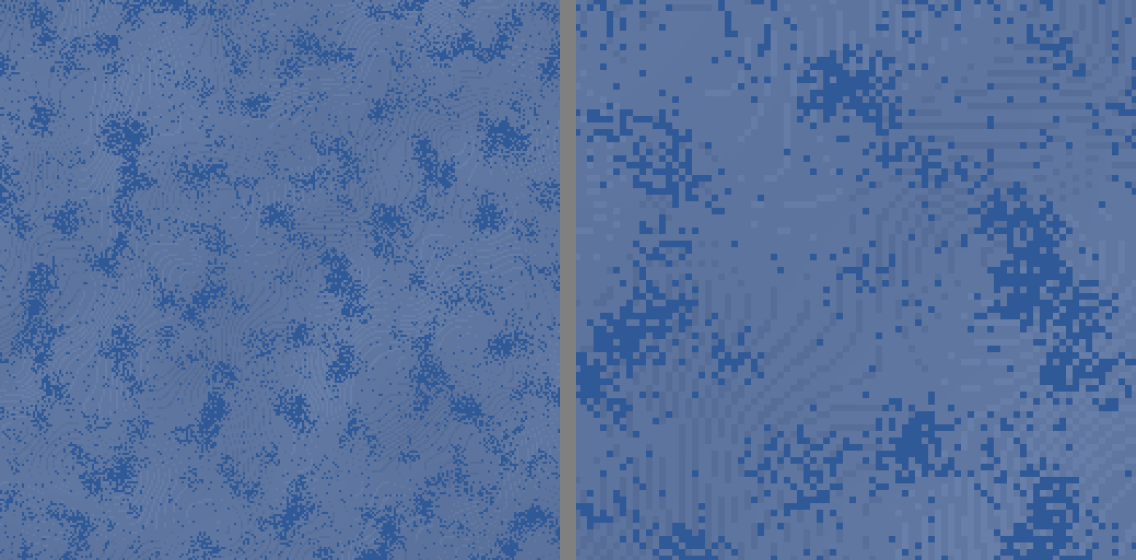
Left: the whole. Right: its middle third, enlarged.
A WebGL 1 fragment shader for this texture:

```glsl
precision highp float;
// Muted blue ground speckled with square dark blue grains that gather in soft
// clumps, over faint embossed contour lines. Clump density and relief are both
// gradient noise, evaluated once per cell of a fine grid.

uniform vec2 u_resolution;

const vec3 GROUND_COLOR = vec3(0.372, 0.463, 0.630);
const vec3 GRAIN_COLOR = vec3(0.190, 0.350, 0.595);

const float GRID_CELLS = 256.0;      // grains across the canvas
const float CLUMP_FREQUENCY = 13.0;
const float CLUMP_LOW = -0.08;       // noise level where clumps begin
const float CLUMP_HIGH = 0.60;       // noise level of the densest cores
const float STRAY_DENSITY = 0.03;    // grains outside the clumps
const float CORE_DENSITY = 0.80;     // extra grains in the cores

const float RELIEF_FREQUENCY = 4.0;
const float RELIEF_LEVELS = 19.0;    // contour steps per unit of height
const float CONTOUR_WIDTH = 0.75;    // in cells
const float CONTOUR_CONTRAST = 0.030;
const float TONE_FREQUENCY = 2.5;
const float TONE_CONTRAST = 0.035;

float hash(vec2 p) {
  vec3 q = fract(vec3(p.xyx) * 0.1031);
  q += dot(q, q.yzx + 33.33);
  return fract((q.x + q.y) * q.z);
}

// Dot product of a random unit gradient at a lattice corner with the offset.
float cornerSlope(vec2 corner, vec2 offset) {
  float angle = 6.28318 * hash(corner + 17.0);
  return dot(vec2(cos(angle), sin(angle)), offset);
}

float gradientNoise(vec2 p) {
  vec2 i = floor(p);
  vec2 f = fract(p);
  vec2 w = f * f * f * (f * (f * 6.0 - 15.0) + 10.0);
  vec2 e = vec2(1.0, 0.0);
  float low = mix(cornerSlope(i, f), cornerSlope(i + e, f - e), w.x);
  float high = mix(cornerSlope(i + e.yx, f - e.yx),
                   cornerSlope(i + e.xx, f - e.xx), w.x);
  return mix(low, high, w.y);
}

float layeredNoise(vec2 p, float detail) {
  return gradientNoise(p) + detail * gradientNoise(p * 2.03 + 41.7);
}

// Height of the ground, cut into flat terraces.
float terrace(vec2 cell) {
  vec2 p = cell / GRID_CELLS * RELIEF_FREQUENCY + 73.2;
  return floor(layeredNoise(p, 0.35) * RELIEF_LEVELS);
}

vec3 cellColor(vec2 cell) {
  vec2 p = cell / GRID_CELLS;

  // Ground: broad tone, with terrace edges lit from one side.
  float edge = terrace(cell) - terrace(cell + CONTOUR_WIDTH * vec2(-1.0, 0.8));
  float tone = gradientNoise(p * TONE_FREQUENCY + 5.4);
  vec3 ground = GROUND_COLOR + TONE_CONTRAST * tone
              + CONTOUR_CONTRAST * clamp(edge, -1.0, 1.0);

  // Grains: each cell is filled at random with the local clump density.
  float clump = layeredNoise(p * CLUMP_FREQUENCY + 120.6, 0.5);
  float density = STRAY_DENSITY
                + CORE_DENSITY * smoothstep(CLUMP_LOW, CLUMP_HIGH, clump);
  float grain = step(hash(cell + 311.0), density);
  return mix(ground, GRAIN_COLOR, grain);
}

void main() {
  float side = min(u_resolution.x, u_resolution.y);
  vec2 p = gl_FragCoord.xy / side * GRID_CELLS - 0.5;
  vec2 cell = floor(p);

  // Blend neighbouring cells over one pixel to smooth their edges.
  float pixelsPerCell = max(side / GRID_CELLS, 1.0);
  vec2 w = clamp((fract(p) - 0.5) * pixelsPerCell + 0.5, 0.0, 1.0);
  vec2 e = vec2(1.0, 0.0);
  vec3 low = mix(cellColor(cell), cellColor(cell + e), w.x);
  vec3 high = mix(cellColor(cell + e.yx), cellColor(cell + e.xx), w.x);
  gl_FragColor = vec4(mix(low, high, w.y), 1.0);
}
```
